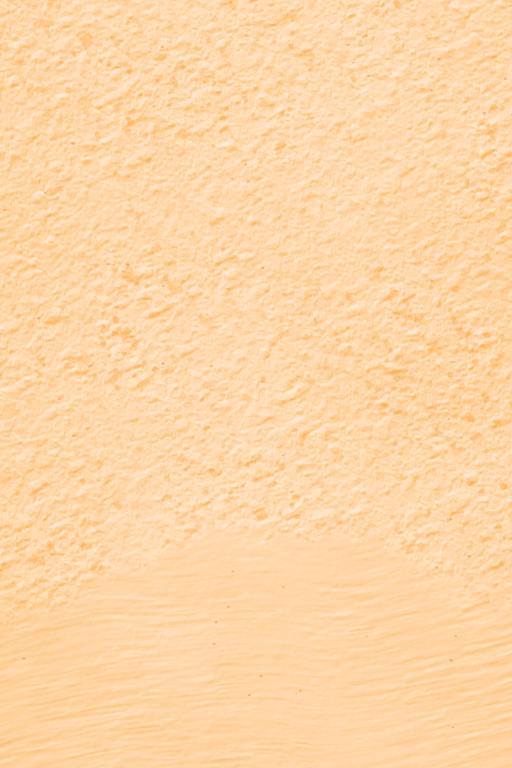
Give the GLSL for this texture, as a Shadertoy shader.

```glsl
// Peach painted plaster: rough stucco above, a smooth trowelled patch below.
#define DEEP vec3(0.99, 0.735, 0.43)
#define PALE vec3(1.00, 0.885, 0.755)
#define BASE_TONE 0.78
#define RELIEF 2.0
#define GRAIN_FREQ 80.0
#define GRAIN_ANGLE 0.45
#define STROKE_FREQ 105.0
#define STROKE_DEPTH 0.33
#define LIGHT_STEP 0.0019
#define PATCH_TOP 0.29
#define PIT_DEPTH 0.6

float hash(vec2 p) {
    return fract(sin(dot(p, vec2(127.1, 311.7))) * 43758.5453);
}

float noise(vec2 p) {
    vec2 cell = floor(p), f = fract(p);
    f = f * f * f * (f * (f * 6.0 - 15.0) + 10.0);
    float low = mix(hash(cell), hash(cell + vec2(1, 0)), f.x);
    float high = mix(hash(cell + vec2(0, 1)), hash(cell + vec2(1, 1)), f.x);
    return mix(low, high, f.y);
}

// Layered noise; billow above 0 adds round lumps parted by sharp creases.
float fbm(vec2 p, float billow) {
    float sum = 0.0, weight = 0.5;
    for (int i = 0; i < 4; i++) {
        float n = noise(p);
        sum += weight * mix(n, abs(2.0 * n - 1.0), billow);
        p = mat2(0.94, 0.34, -0.34, 0.94) * p * 1.9 + 17.3;
        weight *= 0.65;
    }
    return sum;
}

// Grain coordinates, stretched along the rising diagonal.
vec2 grainSpace(vec2 p) {
    float c = cos(GRAIN_ANGLE), s = sin(GRAIN_ANGLE);
    return vec2(0.8 * (c * p.x + s * p.y), c * p.y - s * p.x);
}

float stuccoHeight(vec2 p) {
    vec2 warp = vec2(noise(p * 45.0), noise(p * 45.0 + 40.0)) * 0.004;
    return fbm((grainSpace(p) + warp) * GRAIN_FREQ, 0.5);
}

// Trowel strokes follow a shallow wave: x along, y across.
vec2 strokeSpace(vec2 p) {
    float wave = 0.15 * p.x + 0.016 * sin(9.4 * p.x);
    return vec2(p.x, p.y - wave + 0.02 * noise(p * 9.0));
}

float strokeHeight(vec2 p) {
    vec2 q = strokeSpace(p);
    float sum = 0.0, weight = 0.45, freq = STROKE_FREQ;
    for (int i = 0; i < 3; i++) {
        sum += weight * noise(q * freq * vec2(0.12, 1.0) + float(i) * 31.0);
        freq *= 1.8;
        weight *= 0.85;
    }
    return sum * STROKE_DEPTH;
}

float surfaceHeight(vec2 p, float smoothed, float strokeStrength) {
    float stucco = stuccoHeight(p);
    return mix(stucco, strokeHeight(p) * strokeStrength + 0.22 * stucco, smoothed);
}

// Rare tiny pinholes, one candidate per cell.
float pinholes(vec2 p) {
    vec2 cell = floor(p * 45.0);
    vec2 centre = 0.25 + 0.5 * vec2(hash(cell + 3.0), hash(cell + 8.0));
    float radius = 0.03 + 0.05 * hash(cell + 5.0);
    float d = length((fract(p * 45.0) - centre) * vec2(0.8, 1.1));
    return step(0.965, hash(cell)) * smoothstep(radius + 0.05, radius - 0.03, d);
}

// Faint broken hairline crack in the stucco.
float crack(vec2 p) {
    float x = 0.412 + 0.014 * (fbm(vec2(p.y * 60.0, 2.0), 0.0) - 0.5);
    float span = smoothstep(0.49, 0.53, p.y) * smoothstep(0.65, 0.61, p.y);
    float gaps = smoothstep(0.4, 0.7, noise(vec2(p.y * 170.0, 9.0)));
    return span * gaps * smoothstep(0.0017, 0.0003, abs(p.x - x));
}

void mainImage(out vec4 fragColor, in vec2 fragCoord) {
    vec2 p = fragCoord / iResolution.y;
    float across = fragCoord.x / iResolution.x;

    // Ragged outline of the patch, crisp in the middle and gradual at the sides
    float side = smoothstep(0.15, 0.5, abs(across - 0.52));
    float top = PATCH_TOP - 0.08 * side + 0.07 * (fbm(p * 22.0, 0.0) - 0.58);
    float smoothed = smoothstep(-0.5, 0.5, (top - p.y) / mix(0.02, 0.11, side));

    // Relief lit from the upper left, uneven in strength
    float uneven = fbm(p * 11.0 + 70.0, 0.0);
    float strokeStrength = 0.4 + 0.4 * smoothstep(0.35, 0.8, uneven) + 0.3 * side;
    vec2 toLight = LIGHT_STEP * vec2(-0.4, 0.92);
    float lit = surfaceHeight(p - toLight, smoothed, strokeStrength)
              - surfaceHeight(p + toLight, smoothed, strokeStrength);
    float tone = BASE_TONE + RELIEF * lit * (0.65 + 0.6 * uneven);

    // Crisp shaded dimples in the stucco, thin scratches in the patch
    float dimple = smoothstep(0.70, 0.86, noise(grainSpace(p) * 135.0 + 60.0));
    float scratch = smoothstep(0.78, 0.9, noise(strokeSpace(p) * vec2(17.0, 260.0) + 8.0));
    tone -= PIT_DEPTH * mix(dimple * uneven, 0.25 * scratch, smoothed);

    // Broad blotches, yellower sides and a flatter patch
    tone += 0.2 * (fbm(p * 6.0 + 5.0, 0.0) - 0.58);
    tone -= 0.45 * pow(abs(across - 0.52), 2.0) + 0.1 * smoothed;

    // Highlights roll off softly
    tone = min(tone, 0.88 + 0.6 * (tone - 0.88));
    vec3 color = mix(DEEP, PALE, clamp(tone, -0.2, 1.25));
    color = mix(color, vec3(0.85, 0.58, 0.34), 0.5 * pinholes(p));
    color = mix(color, vec3(0.76, 0.64, 0.54), 0.5 * crack(p));
    fragColor = vec4(min(color, 1.0), 1.0);
}
```
